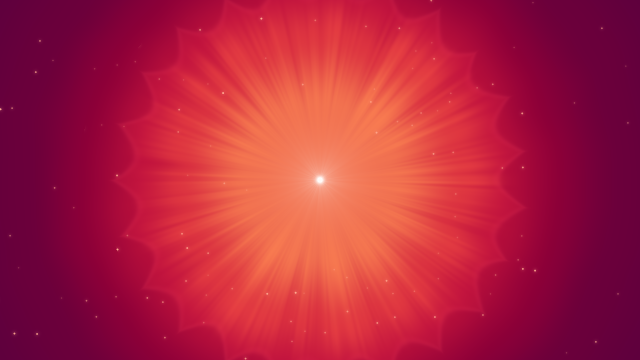
Give the GLSL for this background, as a Shadertoy shader.

```glsl
// A glowing starburst: a radial colour ramp from coral to plum, bent by
// angular noise into rays, ringed by faint pointed petals, with a white
// core and sparks scattered on a jittered grid. Lengths are canvas heights.

#define PETALS 23.0
#define PETAL_PHASE 0.51
#define PETAL_RADIUS 0.505
#define PETAL_LENGTH 0.065
#define RAY_BEND 0.085
#define RAY_TINT 0.10
#define CORE_SIZE 0.011
#define HALO_SIZE 0.075
#define SPARK_CELL 0.058
#define SPARK_SIZE 0.0022

const float TAU = 6.2831853;

float hash(vec2 p) {
    return fract(sin(dot(p, vec2(127.1, 311.7))) * 43758.545);
}

float noise(vec2 p) {
    vec2 i = floor(p);
    vec2 f = fract(p);
    f = f * f * (3.0 - 2.0 * f);
    float low = mix(hash(i), hash(i + vec2(1, 0)), f.x);
    float high = mix(hash(i + vec2(0, 1)), hash(i + vec2(1, 1)), f.x);
    return mix(low, high, f.y);
}

// Colour by distance from the centre
vec3 ramp(float r) {
    vec3 c = vec3(0.95, 0.44, 0.30);
    c = mix(c, vec3(0.87, 0.21, 0.25), smoothstep(0.21, 0.41, r));
    c = mix(c, vec3(0.72, 0.06, 0.23), smoothstep(0.39, 0.53, r));
    c = mix(c, vec3(0.56, 0.00, 0.22), smoothstep(0.49, 0.67, r));
    c = mix(c, vec3(0.42, 0.00, 0.23), smoothstep(0.62, 0.83, r));
    return mix(c, vec3(0.37, 0.00, 0.24), smoothstep(0.80, 1.05, r));
}

// Sampling around a circle keeps the rays free of a seam
float rays(vec2 dir, float r) {
    float broad = noise(dir * (8.0 + r) + 31.0);
    float medium = noise(dir * (19.0 + 2.0 * r) + 67.0);
    float fine = noise(dir * (46.0 + 3.0 * r) + 113.0);
    return 0.35 * broad + 0.4 * medium + 0.25 * fine - 0.5;
}

// Signed distance-like value: positive inside the pointed outline
float petals(float angle, float r, vec2 dir) {
    float spike = abs(fract(angle * PETALS / TAU - PETAL_PHASE) - 0.5) * 2.0;
    float wobble = 0.03 * (noise(dir * 5.0 + 19.0) - 0.5);
    return PETAL_RADIUS + PETAL_LENGTH * spike * spike + wobble - r;
}

float sparks(vec2 p, float r, float pixel) {
    vec2 cell = floor(p / SPARK_CELL);
    vec2 jitter = 0.15 + 0.7 * vec2(hash(cell + 3.7), hash(cell + 41.3));
    float d = length(p - (cell + jitter) * SPARK_CELL);
    float density = 0.30 * smoothstep(0.10, 0.28, r);
    density *= 1.0 - 0.72 * smoothstep(0.52, 0.78, r);
    float lit = step(hash(cell + 77.1), density);
    float power = mix(0.2, 0.85, pow(hash(cell + 15.9), 1.5));
    float size = SPARK_SIZE * mix(0.65, 1.15, power);
    float dot_ = 1.0 - smoothstep(size - 0.5 * pixel, size + 0.7 * pixel, d);
    return lit * power * (dot_ + 0.18 * exp(-d * d / (9.0 * size * size)));
}

void mainImage(out vec4 fragColor, in vec2 fragCoord) {
    float pixel = 1.0 / iResolution.y;
    vec2 p = (fragCoord - 0.5 * iResolution.xy) * pixel;
    float r = length(p);
    vec2 dir = p / max(r, 0.0001);
    float angle = atan(p.y, p.x);

    // Rays and soft clouds bend the radial ramp
    float ray = rays(dir, r);
    float rayZone = smoothstep(0.06, 0.24, r) * (1.0 - smoothstep(0.38, 0.58, r));
    float cloud = noise(p * 5.0 + 9.0) + 0.5 * noise(p * 11.0 + 23.0) - 0.75;
    float bent = r - RAY_BEND * ray * rayZone - 0.025 * cloud * smoothstep(0.3, 0.6, r);
    vec3 color = ramp(bent);
    color += RAY_TINT * ray * rayZone * vec3(0.7, 1.0, 0.15);

    // Petal fringe: a faint fill and a soft bright outline
    float edge = petals(angle, r, dir);
    float fill = smoothstep(-0.012, 0.015, edge) * smoothstep(0.38, 0.52, r);
    float outline = exp(-edge * edge / 0.00012);
    color += vec3(0.045, 0.022, 0.012) * fill;
    color += vec3(0.035, 0.025, 0.018) * outline;

    // Pale halo with fine rays around the white core
    float fineRay = noise(dir * 14.0 + 53.0);
    float halo = exp(-r / HALO_SIZE) * (0.48 + 0.16 * fineRay);
    color = mix(color, vec3(0.98, 0.76, 0.70), halo);
    float core = exp(-r * r / (CORE_SIZE * CORE_SIZE));
    core += 0.35 * exp(-r / (2.0 * CORE_SIZE));
    color = mix(color, vec3(1.0, 0.98, 0.97), min(core, 1.0));

    // Sparks
    color = mix(color, vec3(1.0, 0.66, 0.56), min(sparks(p, r, pixel), 1.0));

    fragColor = vec4(clamp(color, 0.0, 1.0), 1.0);
}
```
